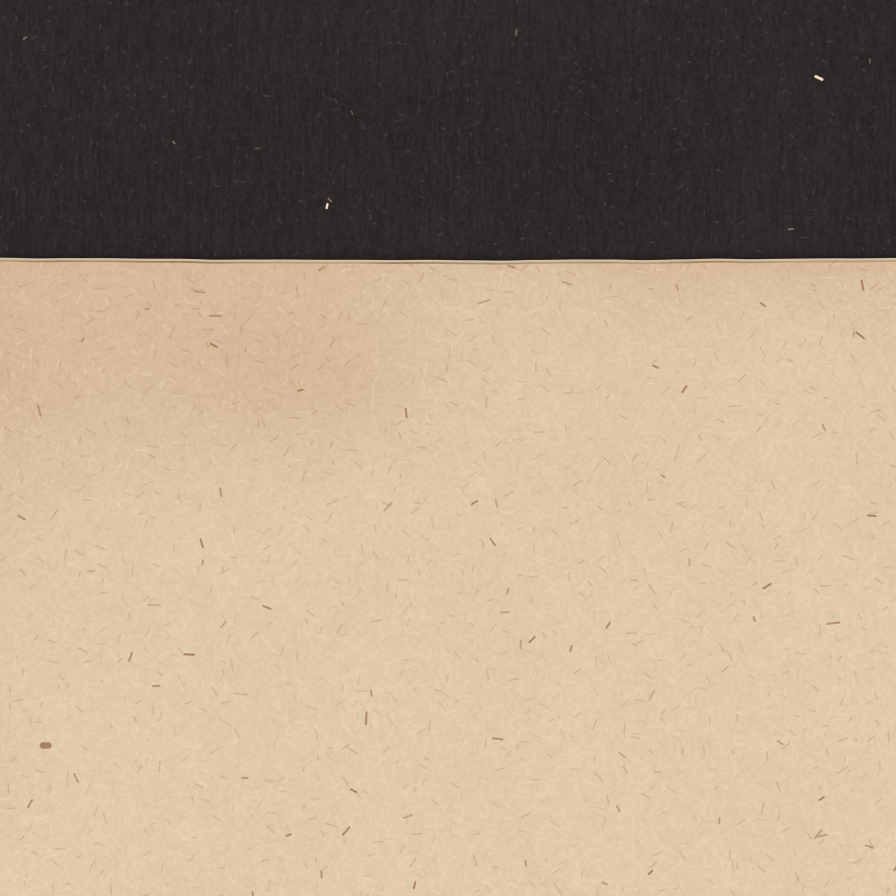
Reproduce this texture procedurally as a WebGL 2 fragment shader.

```glsl
#version 300 es
precision highp float;
uniform vec2 u_resolution;
out vec4 outColor;

const vec3 PAPER = vec3(0.885, 0.795, 0.675);
const vec3 PAPER_STAIN = vec3(0.815, 0.695, 0.565);
const vec3 FIBRE_DARK = vec3(0.56, 0.40, 0.27);
const vec3 FIBRE_LIGHT = vec3(0.95, 0.87, 0.75);
const vec3 BOARD = vec3(0.187, 0.160, 0.163);
const vec3 BOARD_FLECK = vec3(0.40, 0.39, 0.40);
const vec3 BOARD_SHADOW = vec3(0.11, 0.085, 0.085);
const vec3 RIM = vec3(0.83, 0.75, 0.60);
const vec3 RIM_LINE = vec3(0.55, 0.43, 0.31);
const vec3 FLAKE = vec3(0.95, 0.87, 0.72);
const float EDGE_Y = 0.7125;
const float EDGE_SAG = 0.0028;
const float PAPER_GRAIN = 0.035;
const float BOARD_GRAIN = 0.045;

float hash(vec2 p) {
  vec3 q = fract(vec3(p.xyx) * 0.1031);
  q += dot(q, q.yzx + 33.33);
  return fract((q.x + q.y) * q.z);
}

float noise(vec2 p) {
  vec2 i = floor(p), f = fract(p);
  f = f * f * (3.0 - 2.0 * f);
  return mix(mix(hash(i), hash(i + vec2(1, 0)), f.x),
             mix(hash(i + vec2(0, 1)), hash(i + vec2(1, 1)), f.x), f.y);
}

float fbm(vec2 p) {
  float sum = 0.0, gain = 0.5;
  for (int i = 0; i < 4; i++) {
    sum += gain * noise(p);
    p = p * 2.03 + 17.1;
    gain *= 0.5;
  }
  return sum;
}

float segment(vec2 p, vec2 halfAxis) {
  float t = clamp(dot(p, halfAxis) / dot(halfAxis, halfAxis), -1.0, 1.0);
  return length(p - t * halfAxis);
}

// Soft line of given half width, dimmed when thinner than a pixel
float stroke(float dist, float width, float px) {
  return (1.0 - smoothstep(width - 0.5 * px, width + px, dist)) * min(1.0, 2.0 * width / px);
}

// One randomly turned fibre per grid cell, kept with the given chance
float fibres(vec2 p, float cells, float halfLen, float width, float chance, float seed, float px) {
  vec2 home = floor(p * cells);
  float mask = 0.0;
  for (int y = -1; y <= 1; y++)
    for (int x = -1; x <= 1; x++) {
      vec2 id = home + vec2(x, y) + seed;
      if (hash(id + 3.7) > chance) continue;
      vec2 centre = (id - seed + vec2(hash(id + 11.3), hash(id + 27.9))) / cells;
      float angle = 6.2832 * hash(id + 41.1);
      vec2 axis = halfLen * mix(0.3, 1.0, hash(id + 53.6)) * vec2(cos(angle), sin(angle));
      float strength = mix(0.35, 1.0, hash(id + 67.2));
      mask = max(mask, strength * stroke(segment(p - centre, axis), width, px));
    }
  return mask;
}

float blob(vec2 p, vec2 centre, vec2 size) {
  vec2 d = (p - centre) / size;
  return exp(-dot(d, d));
}

vec3 boardColor(vec2 p, float px) {
  float ribs = noise(p * vec2(340.0, 45.0)) - 0.5;
  float grain = noise(p * vec2(430.0, 260.0) + 9.0) - 0.5;
  vec3 color = BOARD + BOARD_GRAIN * (0.55 * ribs + 0.8 * grain);
  color += 0.018 * (fbm(p * 6.0) - 0.47);
  color = mix(color, BOARD_FLECK, 0.40 * fibres(p, 75.0, 0.0025, 0.0006, 0.28, 210.0, px));
  color = mix(color, FLAKE, 0.55 * fibres(p, 20.0, 0.0024, 0.0007, 0.05, 330.0, px));
  // Two bright paper flakes
  float flake = stroke(segment(p - vec2(0.914, 0.913), vec2(0.0034, -0.0016)), 0.0014, px);
  flake = max(flake, stroke(segment(p - vec2(0.365, 0.770), vec2(0.0004, 0.002)), 0.0011, px));
  return mix(color, FLAKE, flake);
}

vec3 paperColor(vec2 p, float depth, float px) {
  // Browning along the top and in the upper left
  float stain = 0.50 * blob(p, vec2(0.05, 0.60), vec2(0.24, 0.14));
  stain += 0.42 * blob(p, vec2(0.33, 0.61), vec2(0.14, 0.11));
  stain += 0.20 * blob(p, vec2(0.90, 0.72), vec2(0.30, 0.07));
  stain += 0.38 * exp(-depth / 0.035) + 0.10 * exp(-p.x / 0.02);
  stain += 0.16 * smoothstep(0.1, 0.7, p.y) + 0.30 * (fbm(p * 7.0) - 0.47);
  vec3 color = mix(PAPER, PAPER_STAIN, clamp(stain, 0.0, 1.0));
  color += PAPER_GRAIN * (noise(p * 300.0) - 0.5) + 0.022 * (fbm(p * 70.0) - 0.47);
  // Pulp fibres, from faint and dense to dark and sparse
  color = mix(color, FIBRE_LIGHT, 0.40 * fibres(p, 60.0, 0.0065, 0.0006, 0.5, 120.0, px));
  color = mix(color, FIBRE_DARK, 0.24 * fibres(p, 55.0, 0.006, 0.0006, 0.5, 450.0, px));
  color = mix(color, FIBRE_DARK, 0.75 * fibres(p, 24.0, 0.0065, 0.0008, 0.17, 570.0, px));
  float speck = stroke(segment(p - vec2(0.051, 0.168), vec2(0.003, 0.0)), 0.0033, px);
  return mix(color, FIBRE_DARK, 0.7 * speck);
}

void main() {
  vec2 p = gl_FragCoord.xy / u_resolution;
  float px = 1.0 / min(u_resolution.x, u_resolution.y);
  float edge = EDGE_Y - EDGE_SAG * sin(3.1416 * p.x) + 0.0012 * (noise(vec2(p.x * 25.0, 4.0)) - 0.5);
  float depth = edge - p.y;

  // Board with the contact shadow above the sheet
  vec3 board = mix(boardColor(p, px), BOARD_SHADOW, 0.75 * exp(-max(-depth, 0.0) / 0.004));

  // Sheet with a pale cut rim and a thin broken line under it
  vec3 paper = paperColor(p, max(depth, 0.0), px);
  float wear = noise(vec2(p.x * 18.0, 8.0));
  paper = mix(paper, RIM_LINE, (0.3 + 0.5 * wear) * stroke(abs(depth - 0.0034), 0.0008, px));
  paper = mix(paper, RIM, 0.8 * (1.0 - smoothstep(0.0015, 0.003, depth)));

  outColor = vec4(mix(board, paper, smoothstep(-0.7 * px, 0.7 * px, depth)), 1.0);
}
```
